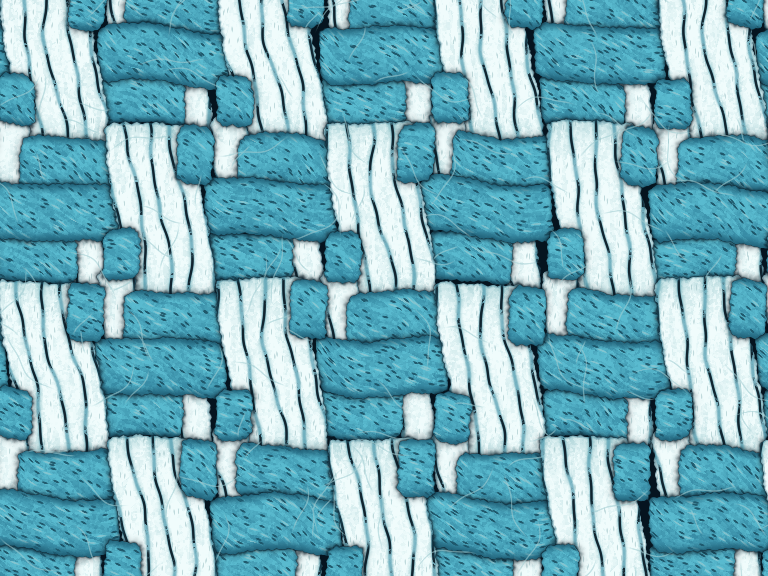
Write a Shadertoy shader that draws this texture.

```glsl
// Basket-weave cloth: white warp bundles crossing twisted blue weft yarns.

// Lengths are in units where the canvas is TALL units high, y pointing down.
const float TALL = 576.0;
const vec2 PITCH = vec2(110.0, 157.0);   // half-drop lattice spacing
const vec2 FIRST = vec2(50.0, 58.0);     // centre of the first bundle

const vec3 DEEP  = vec3(0.02, 0.08, 0.12);
const vec3 SHADE = vec3(0.12, 0.37, 0.46);
const vec3 TEAL  = vec3(0.22, 0.55, 0.65);
const vec3 SKY   = vec3(0.35, 0.73, 0.81);
const vec3 PALE  = vec3(0.63, 0.80, 0.82);
const vec3 WHITE = vec3(0.94, 0.99, 0.99);

// Yarn pieces of one repeat: centre.xy, half size.xy
const vec4 WEFT[5] = vec4[5](
    vec4(-39, 43, 18, 25), vec4(36, -59, 18, 29),
    vec4(17, 106, 50, 27), vec4(-20, 200, 42, 25), vec4(2, 154, 65, 28));
const vec4 WARP[3] = vec4[3](
    vec4(1, 0, 45, 90), vec4(-38, 96, 18, 38), vec4(33, 206, 17, 31));

float hash(vec2 p) {
    vec3 q = fract(p.xyx * 0.1031);
    q += dot(q, q.yzx + 33.33);
    return fract((q.x + q.y) * q.z);
}

vec2 hash2(vec2 p) { return vec2(hash(p), hash(p + 57.3)); }

// Cellular noise: x = distance to the nearest point, y = random tone of its cell
vec2 cellular(vec2 p) {
    vec2 id = floor(p), best = vec2(9.0, 0.0);
    for (int j = -1; j <= 1; j++)
    for (int i = -1; i <= 1; i++) {
        vec2 c = id + vec2(i, j);
        float d = length(c + hash2(c) - p);
        if (d < best.x) best = vec2(d, hash(c + 11.7));
    }
    return best;
}

float roundBox(vec2 p, vec2 halfSize, float r) {
    vec2 q = abs(p) - halfSize + r;
    return length(max(q, 0.0)) + min(max(q.x, q.y), 0.0) - r;
}

// Parallel pale strands with thin broken seams
vec3 warpColor(vec2 p, vec2 q, vec2 halfSize, float strands, float seed, float grain) {
    float wander = 0.12 * sin(q.y * 0.03 + seed * 6.0) + 0.04 * sin(q.y * 0.1 + seed * 17.0);
    float s = (q.x / halfSize.x * 0.5 + 0.5) * strands + wander;
    float id = floor(s + 0.5);
    float seam = abs(s - id - 0.1 * sin(q.y * 0.04 + id * 2.6)) * 2.0 * halfSize.x / strands;
    vec2 fibre = cellular(p * vec2(0.22, 0.05));
    float ends = pow(abs(q.y) / halfSize.y, 5.0);
    float light = 0.35 + 0.6 * smoothstep(0.0, 6.0, seam) + 0.35 * (fibre.y - 0.5);
    vec3 col = mix(PALE, WHITE, clamp(light + 0.3 * (grain - 0.4) - 0.6 * ends, 0.0, 1.0));
    col = mix(col, PALE * 0.9, 0.5 * smoothstep(0.2, 0.08, fibre.x) * step(0.65, fibre.y));
    float broken = smoothstep(-0.7, 0.3, sin(q.y * 0.11 + id * 2.4 + seed * 9.0) + grain - 0.5);
    col = mix(col, TEAL, 0.5 * smoothstep(3.0, 0.5, seam));
    return mix(col, DEEP, 0.9 * broken * smoothstep(1.9, 0.6, seam));
}

// One plump yarn with slanting twisted fibres and short dark flecks
vec3 weftColor(vec2 p, vec2 q, vec2 halfSize, float seed, float grain) {
    float angle = 0.5 + 0.35 * (seed - 0.5) + 0.12 * sin(q.x * 0.06);
    vec2 axis = vec2(cos(angle), sin(angle));
    vec2 twist = vec2(dot(q, axis), dot(q, vec2(-axis.y, axis.x))) + seed * 300.0;
    vec2 fibre = cellular(twist * vec2(0.06, 0.3));
    vec2 fleck = cellular(twist * vec2(0.065, 0.19) + 30.0);
    float across = q.y / halfSize.y;
    float light = 0.72 - 0.25 * across - 0.45 * across * across;
    light += 0.75 * (fibre.y - 0.5) + 0.5 * (grain - 0.5);
    vec3 col = mix(TEAL, SKY, clamp(light, 0.0, 1.0));
    col = mix(col, PALE, 0.6 * smoothstep(0.4, 0.15, fibre.x) * step(0.84, fibre.y));
    col = mix(col, SHADE * 0.8, 0.85 * smoothstep(0.27, 0.12, fleck.x) * step(0.4, fleck.y));
    return mix(col, SHADE, 0.75 * smoothstep(0.65, 1.0, abs(across)));
}

// Cover the cloth with a piece and darken its surroundings
vec3 lay(vec3 cloth, vec3 yarn, float d, float aa) {
    cloth = mix(cloth, DEEP, 0.85 * exp(-max(d, 0.0) / 2.0));
    yarn = mix(yarn, SHADE, 0.45 * smoothstep(-3.0, 0.0, d));
    return mix(cloth, yarn, smoothstep(aa, -aa, d));
}

// Coverage of loose curved fibres rooted in one lattice cell
float hairs(vec2 p, vec2 cell, float aa) {
    float cover = 0.0;
    for (int k = 0; k < 5; k++) {
        vec2 r = hash2(cell * 3.1 + float(k) * 17.0), s = hash2(r * 91.0);
        vec2 q = p - (cell + r) * PITCH;
        float a = 6.283 * s.x, reach = 12.0 + 28.0 * s.y;
        q = mat2(cos(a), -sin(a), sin(a), cos(a)) * q;
        float d = abs(q.y - (r.x - 0.5) * 0.025 * q.x * q.x - 2.0 * sin(q.x * 0.13));
        cover = max(cover, smoothstep(0.5 + aa, 0.2, d) * smoothstep(reach, reach * 0.6, abs(q.x)));
    }
    return cover;
}

void mainImage(out vec4 fragColor, in vec2 fragCoord) {
    float unit = TALL / iResolution.y, aa = 0.7 * unit;
    vec2 p = vec2(fragCoord.x, iResolution.y - fragCoord.y) * unit;
    vec2 wp = p + 1.8 * sin(p.yx * 0.043 + vec2(0.0, 2.0)) + 0.5 * sin(p.yx * 0.17 + p * 0.05);
    vec2 base = floor((p - FIRST) / PITCH);
    float grain = cellular(p * 0.4).y;
    float rough = cellular(p * 0.16 + 70.0).x - 0.45;
    vec3 col = DEEP;

    // Woven pieces on every other lattice cell
    for (int j = -1; j <= 1; j++)
    for (int i = 0; i <= 1; i++) {
        vec2 cell = base + vec2(i, j);
        if (mod(cell.x + cell.y, 2.0) > 0.5) continue;
        vec2 local = wp - FIRST - cell * PITCH - 6.0 * (hash2(cell + 40.0) - 0.5);
        for (int k = 0; k < 8; k++) {
            bool isWarp = k < 3;
            vec4 piece = isWarp ? WARP[k] : WEFT[k - 3];
            float seed = hash(cell * 5.3 + float(k) * 7.0 + 90.0);
            vec2 q = local - piece.xy - 4.0 * (seed - 0.5);
            if (isWarp) q.x -= 0.14 * q.y;
            else q.y -= 0.05 * q.x + 2.5 * sin(q.x * 0.045 + seed * 6.0);
            float d = roundBox(q, piece.zw, isWarp ? 7.0 : 10.0) + 3.0 * rough;
            if (d > 10.0) continue;
            vec3 yarn = isWarp ? warpColor(wp, q, piece.zw, k == 0 ? 4.0 : 1.0, seed, grain)
                               : weftColor(wp, q, piece.zw, seed, grain);
            col = lay(col, yarn, d, aa);
        }
    }

    // Stray fuzz over the weave
    vec2 home = floor(p / PITCH);
    float fuzz = 0.0;
    for (int j = -1; j <= 1; j++)
    for (int i = -1; i <= 1; i++) fuzz = max(fuzz, hairs(p, home + vec2(i, j), aa));
    fragColor = vec4(mix(col, PALE, 0.55 * fuzz), 1.0);
}
```
